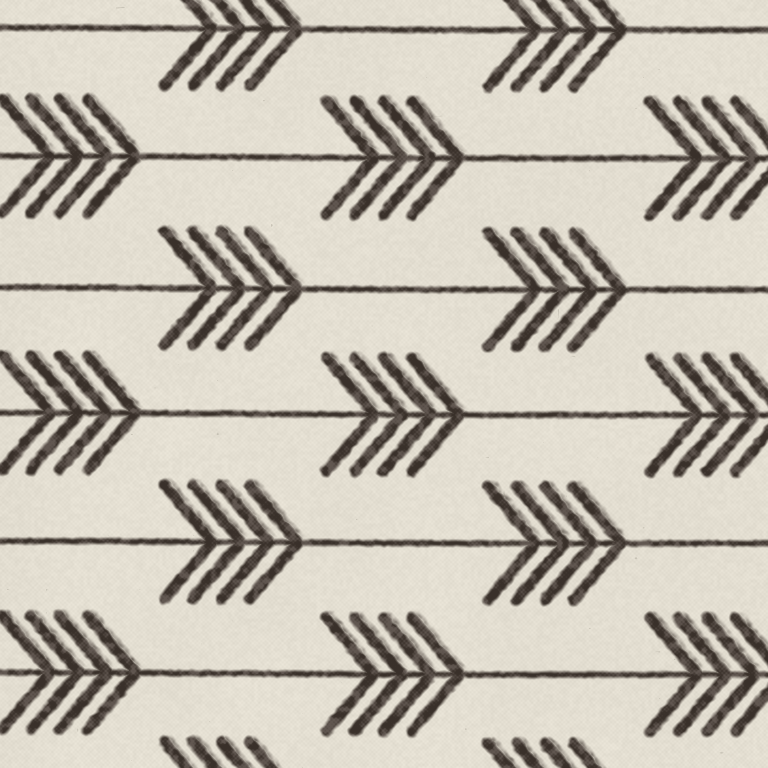
Reproduce this pattern procedurally as a Shadertoy shader.

```glsl
const float PERIOD = 0.4215;         // arrow spacing along a row
const float PITCH = 0.1671;          // distance between rows
const float FIRST_ROW = 0.0355;      // first shaft, measured down from the top
const float FIRST_TIP = 0.3875;      // tip position on even rows
const int BARBS = 4;
const float BARB_GAP = 0.0370;
const vec2 BARB_SPAN = vec2(-0.0625, 0.0740);
const float BARB_RADIUS = 0.0071;
const float SHAFT_RADIUS = 0.0038;
const float SOFTNESS = 0.0030;       // blur of the printed edge
const float ROW_DRIFT = 0.0046;      // uneven row spacing
const float ROW_SAG = 0.0030;        // rows sink slightly to the right
const float THREADS = 180.0;
const float RAGGED = 0.0034;
const vec3 CLOTH = vec3(0.893, 0.873, 0.822);
const vec3 INK_DARK = vec3(0.225, 0.190, 0.165);
const vec3 INK_WORN = vec3(0.430, 0.390, 0.365);

float hash(vec2 p) {
    p = fract(p * vec2(0.1031, 0.1137));
    p += dot(p, p.yx + 33.33);
    return fract((p.x + p.y) * p.x * 43.7);
}

float noise(vec2 p) {
    vec2 i = floor(p), f = fract(p);
    f = f * f * (3.0 - 2.0 * f);
    return mix(mix(hash(i), hash(i + vec2(1, 0)), f.x),
               mix(hash(i + vec2(0, 1)), hash(i + vec2(1, 1)), f.x), f.y);
}

float segment(vec2 p, vec2 b) {
    return length(p - b * clamp(dot(p, b) / dot(b, b), 0.0, 1.0));
}

// Nested chevrons, with the foremost vertex at the origin
float fletching(vec2 p) {
    float d = 1.0;
    p.y = abs(p.y);
    for (int i = 0; i < BARBS; i++)
        d = min(d, segment(p + vec2(float(i) * BARB_GAP, 0.0), BARB_SPAN));
    return d - BARB_RADIUS;
}

float coverage(float d, float soft) {
    return 1.0 - smoothstep(-soft, soft, d);
}

// Position relative to the nearest arrow tip of one row
vec2 arrowSpace(vec2 p, float row) {
    float drift = ROW_DRIFT * pow(cos((row - 2.0) * 1.0472), 3.0);
    float y = 1.0 - FIRST_ROW - row * PITCH - drift;
    y -= ROW_SAG * smoothstep(0.0, 0.65, p.x);
    float x = p.x - FIRST_TIP + 0.5 * PERIOD * mod(row, 2.0);
    x = mod(x + 0.7 * PERIOD, PERIOD) - 0.7 * PERIOD;
    return vec2(x, p.y - y);
}

void mainImage(out vec4 fragColor, in vec2 fragCoord) {
    vec2 uv = fragCoord / iResolution.y;
    float soft = max(SOFTNESS, 0.8 / iResolution.y);
    vec2 thread = uv * THREADS;

    // Stitched raggedness of the outlines
    vec2 ragged = vec2(noise(thread * vec2(0.6, 1.0)),
                       noise(thread * vec2(1.0, 0.6) + 57.0)) - 0.5;
    vec2 p = uv + RAGGED * ragged * vec2(1.0, 0.5);

    // Neighbouring rows are included because drifting barbs cross row bounds
    float ink = 0.0, fringe = 0.0;
    float nearest = floor((1.0 - FIRST_ROW - uv.y) / PITCH + 0.5);
    for (int i = -1; i <= 1; i++) {
        vec2 q = arrowSpace(p, nearest + float(i));
        float shaft = abs(q.y) - SHAFT_RADIUS;
        ink = max(ink, coverage(min(fletching(q), shaft), soft));
        // Loose pigment to the right of the upper barbs
        float upper = smoothstep(0.004, 0.016, q.y);
        fringe = max(fringe, upper * coverage(fletching(q - vec2(0.0055, 0.0)), soft));
    }
    ink = max(ink, fringe * (0.15 + 0.55 * noise(thread * 0.9 + 19.0)));

    // Woven cloth with soft mottling and rare specks
    float weave = sin(thread.x * 6.2832) * sin(thread.y * 6.2832);
    float grain = noise(thread * 1.3 + 7.0) - 0.5;
    float mottle = noise(uv * 9.0) - 0.5;
    float speck = smoothstep(0.975, 1.0, noise(thread * 0.55 + 83.0));
    vec3 cloth = CLOTH + 0.012 * weave + 0.030 * grain + 0.014 * mottle;
    cloth -= 0.12 * speck;

    // Ink worn thin on the raised threads
    float wear = smoothstep(0.25, 0.95, noise(thread * 0.8 + 31.0) + 0.12 * weave);
    vec3 pigment = mix(INK_DARK, INK_WORN, 0.75 * wear);

    fragColor = vec4(mix(cloth, pigment, ink), 1.0);
}
```
